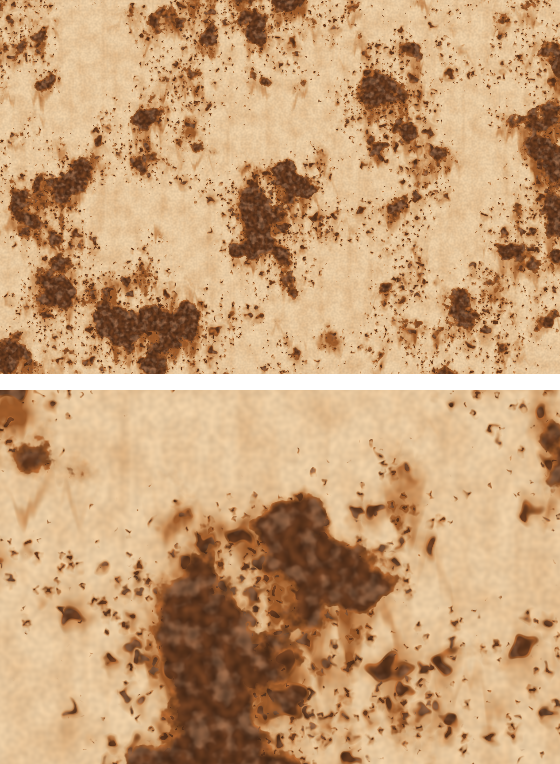
Top, the full canvas; bottom, a detail of the centre.
A Shadertoy shader for this texture:

```glsl
// Weathered cream paint on sheet metal, broken by rust patches, specks and run-down stains.

const vec3 CREAM  = vec3(0.915, 0.795, 0.635);
const vec3 TAN    = vec3(0.850, 0.680, 0.490);
const vec3 OCHRE  = vec3(0.780, 0.550, 0.340);
const vec3 ORANGE = vec3(0.610, 0.350, 0.160);
const vec3 BROWN  = vec3(0.510, 0.345, 0.235);
const vec3 DARK   = vec3(0.345, 0.195, 0.105);

const float BROAD_SCALE = 3.2;    // clusters per canvas height
const float PATCH_SCALE = 11.0;   // ragged patch outline
const float PATCH_LEVEL = 0.19;   // higher means less solid rust
const float SPECK_BASE  = 0.37;   // speck presence on average ground
const float SPECK_CELLS = 22.0;   // coarsest speck grid
const float EDGE        = 0.0016; // edge softness in canvas heights
const float DRIP        = 0.045;  // stain run length
const float GRAIN       = 0.07;   // fine paint grain

vec2 hash22(vec2 p) {
    vec3 q = fract(p.xyx * vec3(0.1031, 0.1030, 0.0973));
    q += dot(q, q.yzx + 33.33);
    return fract((q.xx + q.yz) * q.zy);
}

float cornerSlope(vec2 cell, vec2 offset) {
    float angle = 6.2832 * hash22(cell).x;
    return dot(vec2(cos(angle), sin(angle)), offset);
}

float gradientNoise(vec2 p) {
    vec2 i = floor(p), f = fract(p);
    vec2 u = f * f * f * (f * (f * 6.0 - 15.0) + 10.0);
    vec2 e = vec2(1.0, 0.0);
    return mix(mix(cornerSlope(i, f), cornerSlope(i + e, f - e), u.x),
               mix(cornerSlope(i + e.yx, f - e.yx), cornerSlope(i + 1.0, f - 1.0), u.x), u.y);
}

float fbm(vec2 p, int octaves) {
    float sum = 0.0, amp = 0.5;
    for (int i = 0; i < octaves; i++) {
        sum += amp * gradientNoise(p);
        p = mat2(1.6, 1.2, -1.2, 1.6) * p + 17.3;
        amp *= 0.5;
    }
    return sum;
}

// Returns speck cover, dark core and the stain running down from it.
vec3 specks(vec2 p, float cells, float presence) {
    vec2 g = p * cells + 31.0;
    g += 0.4 * vec2(gradientNoise(g * 2.3), gradientNoise(g * 2.3 + 57.0));
    vec2 id = floor(g), f = fract(g);
    float soft = EDGE * cells;
    vec3 result = vec3(0.0);
    for (int y = -1; y <= 1; y++)
    for (int x = -1; x <= 1; x++) {
        vec2 o = vec2(x, y);
        vec2 traits = hash22(id + o + cells + 141.0);
        vec2 d = o + 0.2 + 0.6 * hash22(id + o + cells) - f;
        float radius = 0.37 * mix(0.35, 1.0, traits.x * traits.x)
                     * smoothstep(traits.y, traits.y + 0.35, presence);
        float shown = smoothstep(0.0, 0.06, radius);
        float dist = length(d);
        float cover = 1.0 - smoothstep(radius - soft, radius + soft, dist);
        float core = 1.0 - smoothstep(radius * 0.35, radius + 0.01, dist);
        vec2 run = vec2(d.x, d.y > 0.0 ? 0.6 * d.y : d.y);
        float halo = 1.0 - smoothstep(radius * 0.5, min(radius * 2.5, 0.7) + 0.01, length(run));
        result = max(result, shown * vec3(cover, core, halo));
    }
    return result;
}

vec3 paintColor(float tone) {
    vec3 c = mix(CREAM, TAN, clamp(tone, 0.0, 1.0));
    c = mix(c, OCHRE, clamp(tone - 1.0, 0.0, 1.0));
    return mix(c, ORANGE, clamp(tone - 2.0, 0.0, 1.0));
}

void mainImage(out vec4 fragColor, in vec2 fragCoord) {
    vec2 p = fragCoord / iResolution.y;

    // Solid rust gathers where the broad field is high.
    float broad = fbm(p * BROAD_SCALE + vec2(4.7, 9.2), 3);
    vec2 q = p * PATCH_SCALE + 23.0;
    float depth = 1.2 * broad + 0.95 * fbm(q, 6) - PATCH_LEVEL;
    float patchCover = smoothstep(-0.012, 0.018, depth);

    // Specks of falling size, denser around the patches.
    float presence = SPECK_BASE + 1.8 * broad + 0.35 * gradientNoise(p * 9.0 + 71.0);
    vec3 speck = vec3(0.0);
    float cells = SPECK_CELLS;
    for (int i = 0; i < 3; i++) {
        speck = max(speck, specks(p, cells, presence));
        cells *= 2.1;
    }

    // Stains bleed around patches and run downwards in streaks.
    float streak = fbm(vec2(p.x * 38.0, p.y * 4.0) + 5.0, 3);
    float drop = DRIP * (0.6 + 2.0 * streak);
    float above = 1.2 * broad + 0.95 * fbm(q + vec2(0.0, drop * PATCH_SCALE), 3) - PATCH_LEVEL;
    float stain = smoothstep(-0.15, 0.06, max(above, depth - 0.03));
    float mottle = fbm(p * 24.0 + 13.0, 4);
    float tone = 0.18 + 1.3 * mottle + 1.1 * max(streak, 0.0)
               + stain * (1.7 + 2.0 * streak) + 1.5 * speck.z;
    vec3 color = paintColor(tone);
    color *= 1.0 + GRAIN * gradientNoise(p * 165.0) + 0.5 * GRAIN * gradientNoise(p * 70.0);

    // Crusty rust: orange rims, dark hearts, dull brown flakes and pits.
    float crust = fbm(p * 48.0 + 37.0, 3);
    vec3 rust = mix(DARK, BROWN, smoothstep(-0.08, 0.24, crust));
    float heart = max(smoothstep(0.0, 0.09, depth), smoothstep(0.1, 0.75, speck.y));
    rust = mix(ORANGE, rust, clamp(heart + 0.8 * crust, 0.0, 1.0));
    float pits = gradientNoise(p * 105.0 + 3.0);
    rust *= 1.0 + 0.45 * pits;

    color = mix(color, rust, max(patchCover, speck.x));
    fragColor = vec4(clamp(color, 0.0, 1.0), 1.0);
}
```
